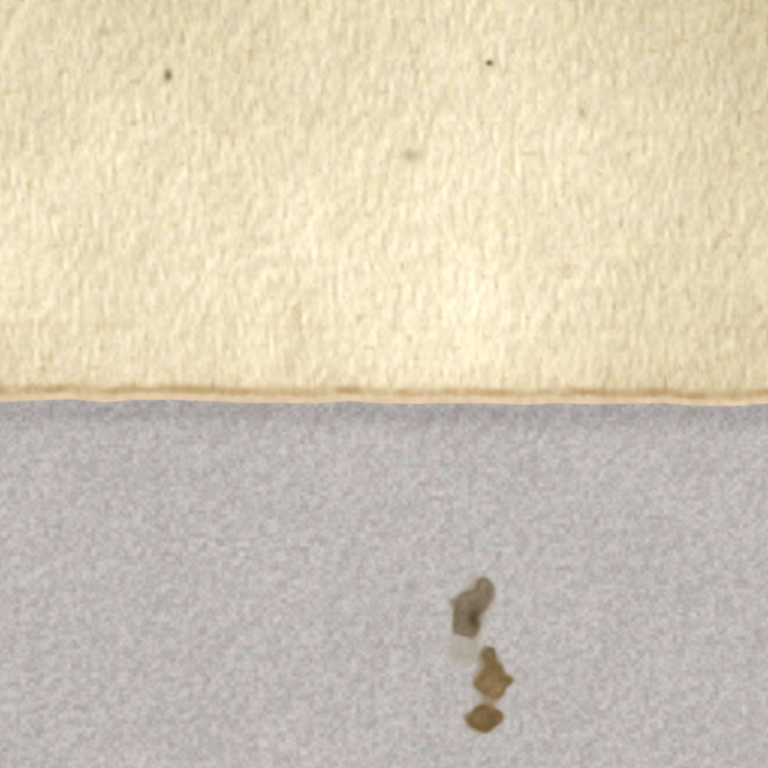
Give the GLSL for this texture, as a Shadertoy shader.

```glsl
// Aged cream paper lying over a grey board, with a worn brown lower edge.
// Layered value noise gives fibres, grain and mottling; smoothly merged discs
// form the brown stain, and soft spots make the specks in the paper.

float hash(vec2 cell) {
    uvec2 q = uvec2(ivec2(cell) + 4096);
    uint h = q.x * 1597334677u ^ q.y * 3812015801u;
    h = (h ^ (h >> 15)) * 2246822519u;
    h ^= h >> 13;
    return float(h & 65535u) / 65535.0;
}

float noise(vec2 p) {
    vec2 i = floor(p), f = fract(p);
    f = f * f * (3.0 - 2.0 * f);
    return mix(mix(hash(i), hash(i + vec2(1, 0)), f.x),
               mix(hash(i + vec2(0, 1)), hash(i + vec2(1, 1)), f.x), f.y);
}

float fbm(vec2 p) {
    float sum = 0.0, amp = 0.5;
    for (int i = 0; i < 4; i++) {
        sum += amp * noise(p);
        p = p * 2.03 + 17.3;
        amp *= 0.5;
    }
    return sum / 0.9375;
}

// Side-lit relief: the height difference across a small step.
float relief(vec2 p, vec2 tilt) {
    return noise(p + tilt) - noise(p - tilt);
}

float spot(vec2 p, vec2 centre, vec2 size) {
    vec2 d = (p - centre) / size;
    return exp(-dot(d, d));
}

float disc(vec2 p, vec2 centre, float radius) {
    return length(p - centre) - radius;
}

float smoothUnion(float a, float b, float k) {
    float h = max(k - abs(a - b), 0.0) / k;
    return min(a, b) - 0.25 * k * h * h;
}

vec3 paperColor(vec2 p, float height) {
    vec3 cream = vec3(0.918, 0.868, 0.738);
    float light = 0.055 * spot(p, vec2(0.45, 0.66), vec2(0.38, 0.25))
                + 0.035 * spot(p, vec2(0.63, 0.60), vec2(0.07, 0.07))
                - 0.040 * smoothstep(0.60, 1.0, p.x)
                - 0.025 * smoothstep(0.75, 1.0, p.y);
    light += 0.09 * (fbm(p * vec2(7, 6)) - 0.5);

    // Upright fibres, fine tooth and sparse dark pits.
    vec2 warp = vec2(0.012 * (noise(p * 16.0) - 0.5), 0.0);
    light += 0.065 * relief((p + warp) * vec2(150, 72), vec2(0.45, -0.2));
    light += 0.050 * (noise((p + warp) * vec2(125, 58) + 31.0) - 0.5);
    light += 0.045 * (noise(p * vec2(235, 180) + 9.0) - 0.5);
    float pits = smoothstep(0.80, 0.98, noise(p * vec2(105, 75) + 53.0));
    vec3 color = cream + light * vec3(1.0, 1.02, 1.10);
    color -= 0.055 * pits * vec3(0.8, 1.0, 1.2);
    color.b += 0.035 * (noise(p * 85.0 + 71.0) - 0.5);

    // Toning deepens towards the worn edge; a faint crease lies above it.
    float toning = exp(-height / 0.040);
    color -= toning * vec3(0.055, 0.070, 0.085);
    float crease = exp(-pow((height - 0.099) / 0.006, 2.0));
    color -= 0.035 * crease * noise(p * vec2(14, 30)) * vec3(0.8, 1.0, 1.2);
    float rubbed = exp(-pow((height - 0.014) / 0.007, 2.0));
    rubbed *= 0.35 + 0.75 * noise(p * vec2(65, 110));
    color = mix(color, vec3(0.67, 0.51, 0.31), 0.60 * rubbed);
    float lip = 1.0 - smoothstep(0.004, 0.010, height);
    vec3 lipColor = vec3(0.89, 0.79, 0.66) + 0.08 * (noise(p * 95.0) - 0.5);
    return mix(color, lipColor, 0.85 * lip);
}

vec3 boardColor(vec2 p, float depth) {
    float grain = 0.075 * (noise(p * 165.0) - 0.5)
                + 0.050 * (noise(p * 255.0 + 23.0) - 0.5)
                + 0.040 * relief(p * 110.0 + 41.0, vec2(0.4, -0.3))
                + 0.030 * (fbm(p * 12.0) - 0.5);
    vec3 color = vec3(0.744, 0.722, 0.712) + grain;
    color += 0.022 * (noise(p * 80.0 + 61.0) - 0.5) * vec3(1.0, -0.7, 0.6);
    float shadow = exp(-pow((depth - 0.012) / 0.019, 2.0));
    return color - 0.075 * shadow * vec3(1.0, 0.98, 0.95);
}

vec3 addStain(vec3 base, vec2 p) {
    vec2 q = p + 0.012 * (vec2(noise(p * 60.0), noise(p * 60.0 + 37.0)) - 0.5);
    float upper = smoothUnion(disc(q, vec2(0.630, 0.234), 0.014),
                              disc(q, vec2(0.613, 0.214), 0.022), 0.020);
    upper = smoothUnion(upper, disc(q, vec2(0.604, 0.186), 0.019), 0.018);
    float lower = smoothUnion(disc(q, vec2(0.634, 0.144), 0.013),
                              disc(q, vec2(0.642, 0.111), 0.023), 0.018);
    lower = smoothUnion(lower, disc(q, vec2(0.630, 0.066), 0.021), 0.012);
    float pale = smoothUnion(upper, disc(q, vec2(0.606, 0.155), 0.017), 0.020);
    float halo = 1.0 - smoothstep(-0.006, 0.010, min(pale, lower));
    vec3 color = mix(base, vec3(0.66, 0.62, 0.54), 0.60 * halo);

    float body = min(upper, lower);
    float mask = 1.0 - smoothstep(-0.005, 0.004, body);
    float rim = exp(-pow((body + 0.006) / 0.005, 2.0));
    vec3 brown = mix(vec3(0.51, 0.45, 0.36), vec3(0.52, 0.42, 0.28),
                     smoothstep(0.17, 0.13, p.y));
    brown += 0.20 * (fbm(p * 75.0) - 0.5) - 0.05 * rim;
    brown -= 0.12 * spot(p, vec2(0.616, 0.193), vec2(0.008, 0.014));
    return mix(color, brown, 0.88 * mask);
}

void mainImage(out vec4 fragColor, in vec2 fragCoord) {
    vec2 p = fragCoord / iResolution.xy;
    float edge = 0.479 - 0.006 * p.x + 0.004 * (noise(p.xx * vec2(22, 0)) - 0.5);
    float height = p.y - edge;

    vec3 paper = paperColor(p, max(height, 0.0));
    float specks = 0.75 * spot(p, vec2(0.219, 0.902), vec2(0.005, 0.008))
                 + 0.85 * spot(p, vec2(0.637, 0.918), vec2(0.005, 0.004))
                 + 0.30 * spot(p, vec2(0.535, 0.798), vec2(0.012, 0.008))
                 + 0.30 * spot(p, vec2(0.758, 0.853), vec2(0.005, 0.007))
                 + 0.18 * spot(p, vec2(0.137, 0.958), vec2(0.010, 0.006));
    paper = mix(paper, vec3(0.43, 0.37, 0.25), specks);

    vec3 board = addStain(boardColor(p, max(-height, 0.0)), p);
    float blur = max(0.0018, 1.0 / iResolution.y);
    vec3 color = mix(board, paper, smoothstep(-blur, blur, height));
    fragColor = vec4(clamp(color, 0.0, 1.0), 1.0);
}
```
